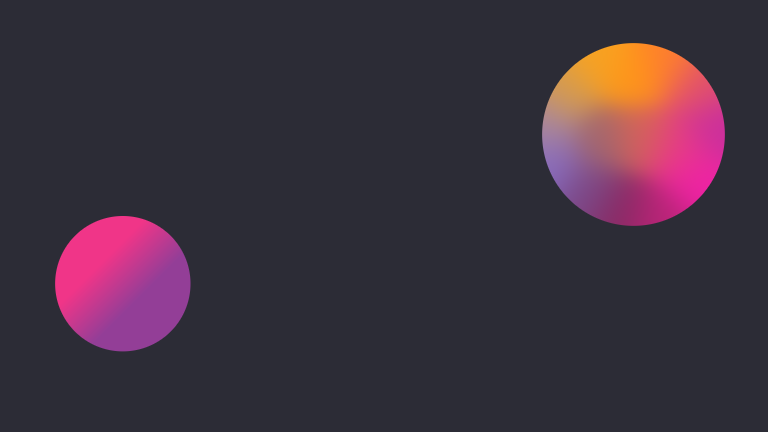
Give the GLSL for this background, as a Shadertoy shader.

```glsl
const vec3 BACKDROP = vec3(0.174, 0.174, 0.212);
const vec3 PINK = vec3(0.941, 0.208, 0.533);
const vec3 PURPLE = vec3(0.576, 0.243, 0.592);

// Antialiased coverage of a disc; all lengths are in canvas heights
float discMask(vec2 point, vec2 center, float radius, float pixel) {
    float edge = length(point - center) - radius;
    return clamp(0.5 - edge / pixel, 0.0, 1.0);
}

// Linear diagonal ramp across a unit disc
vec3 diagonalRamp(vec2 local, vec3 first, vec3 last) {
    float along = dot(local, vec2(0.7071, -0.7071));
    return mix(first, last, clamp((along + 0.44) / 0.76, 0.0, 1.0));
}

// Colour weighted by closeness to its anchor; alpha holds the weight
vec4 glow(vec2 local, vec2 anchor, vec3 color) {
    vec2 offset = local - anchor;
    return vec4(color, 1.0) * exp(-9.0 * dot(offset, offset));
}

// Soft colour mesh across a unit disc
vec3 colorMesh(vec2 local) {
    vec4 sum = glow(local, vec2(-0.40, 0.84), vec3(0.97, 0.64, 0.13));
    sum += glow(local, vec2(-0.02, 0.64), vec3(1.00, 0.59, 0.09));
    sum += glow(local, vec2(0.36, 0.80), vec3(1.00, 0.50, 0.17));
    sum += glow(local, vec2(0.70, 0.52), vec3(0.88, 0.31, 0.43));
    sum += glow(local, vec2(0.90, 0.06), vec3(0.79, 0.18, 0.62));
    sum += glow(local, vec2(0.68, -0.50), vec3(0.94, 0.13, 0.65));
    sum += glow(local, vec2(0.28, -0.88), vec3(0.73, 0.14, 0.47));
    sum += glow(local, vec2(-0.13, -0.80), vec3(0.53, 0.16, 0.38));
    sum += glow(local, vec2(-0.50, -0.62), vec3(0.48, 0.29, 0.54));
    sum += glow(local, vec2(-0.90, -0.32), vec3(0.53, 0.42, 0.75));
    sum += glow(local, vec2(-0.98, 0.10), vec3(0.66, 0.53, 0.62));
    sum += glow(local, vec2(-0.74, 0.48), vec3(0.84, 0.61, 0.30));
    sum += glow(local, vec2(-0.36, -0.06), vec3(0.63, 0.40, 0.43));
    sum += glow(local, vec2(0.08, -0.04), vec3(0.83, 0.39, 0.34));
    sum += glow(local, vec2(0.46, -0.16), vec3(0.91, 0.24, 0.51));
    return sum.rgb / sum.a;
}

void mainImage(out vec4 fragColor, in vec2 fragCoord) {
    float pixel = 1.0 / iResolution.y;
    vec2 point = fragCoord * pixel;
    vec3 color = BACKDROP;

    // Lower left disc
    vec2 smallCenter = vec2(0.2843, 0.3433);
    float smallRadius = 0.1567;
    vec3 smallColor = diagonalRamp((point - smallCenter) / smallRadius, PINK, PURPLE);
    color = mix(color, smallColor, discMask(point, smallCenter, smallRadius, pixel));

    // Upper right disc; the clamp keeps the mesh weights well above zero
    vec2 largeCenter = vec2(1.4664, 0.6887);
    float largeRadius = 0.2115;
    vec2 local = clamp((point - largeCenter) / largeRadius, -1.1, 1.1);
    color = mix(color, colorMesh(local), discMask(point, largeCenter, largeRadius, pixel));

    fragColor = vec4(color, 1.0);
}
```
